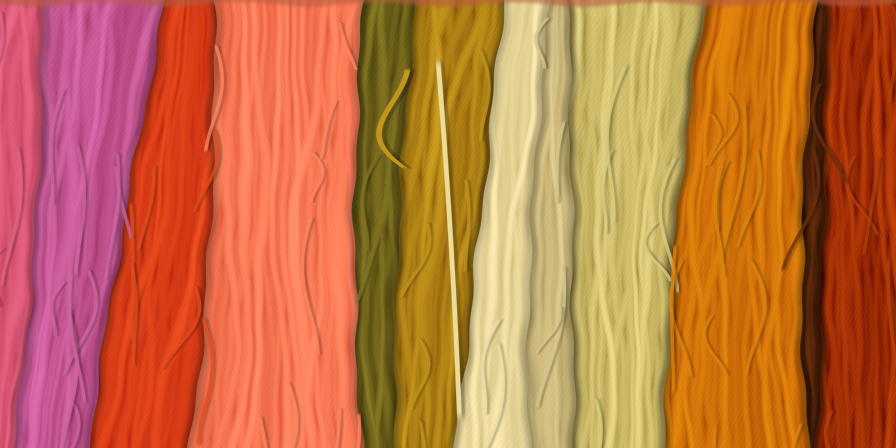
A Shadertoy shader for this texture:

```glsl
// Hanks of dyed yarn hanging side by side, with loose threads and soft shadows.
#define HANKS 12
#define LOOSE 64
#define STRANDS 92.0
#define WANDER 0.55
#define FRAY 0.0022
#define EDGE_SHADOW 0.55
#define THREAD_WIDTH 0.0019
#define TWIST 0.035

// Left edge of each hank at the top, middle and bottom.
const vec3 EDGES[13] = vec3[13](
    vec3(-.03), vec3(.048, .040, .015), vec3(.185, .138, .098),
    vec3(.238, .235, .212), vec3(.406, .396, .404), vec3(.464, .445, .440),
    vec3(.562, .536, .508), vec3(.615, .593, .590), vec3(.634, .638, .640),
    vec3(.788, .755, .743), vec3(.914, .896, .902), vec3(.920, .918, .912),
    vec3(1.04));

const vec3 DYES[12] = vec3[12](
    vec3(.90, .40, .52), vec3(.82, .40, .64), vec3(.90, .30, .12),
    vec3(1.0, .54, .39), vec3(.51, .46, .13), vec3(.76, .59, .11),
    vec3(.95, .89, .67), vec3(.86, .79, .56), vec3(.87, .81, .51),
    vec3(.88, .53, .05), vec3(.42, .19, .05), vec3(.72, .25, .03));

// Contrast between lit strands and the gaps behind them.
const float DEPTHS[12] = float[12](
    .40, .50, .55, .48, .55, .65, .42, .45, .75, .62, .80, .95);

float hash(float n) { return fract(sin(n * 12.9898) * 43758.547); }

// Parabola through the three edge positions.
float edgeAt(int i, float drop) {
    vec3 e = EDGES[i];
    return e.x * (1.0 - drop) * (1.0 - 2.0 * drop)
         + 4.0 * e.y * drop * (1.0 - drop) + e.z * drop * (2.0 * drop - 1.0);
}

float frayedEdge(int i, float drop) {
    float k = float(i) * 2.3;
    return edgeAt(i, drop) + FRAY * (sin(drop * 17.0 + k) + 0.6 * sin(drop * 43.0 - k));
}

// Overlapping layers of rounded strands, from 0 in gaps to 1 on crests.
float strandLight(float s, float drop, float seed) {
    float light = 0.0;
    for (int k = 0; k < 3; k++) {
        float layer = float(k);
        float u = s * STRANDS * (1.0 - 0.22 * layer) + seed * 7.0 + layer * 3.7;
        u += WANDER * sin(drop * (4.0 + layer) + s * 31.0 + seed + layer * 2.0);
        u += 0.3 * sin(drop * 11.0 - s * 53.0 + layer * 4.0);
        u += (layer - 1.0) * drop * 1.3;
        float id = floor(u);
        float across = 2.0 * fract(u) - 1.0;
        float tone = 0.35 + 0.65 * hash(id + seed * 19.0 + layer * 71.0);
        tone *= 0.9 + 0.1 * sin(drop * 7.0 + id * 2.4);
        light = max(light, tone * (1.0 - across * across));
    }
    return light;
}

vec3 dyed(vec3 dye, float depth, float light) {
    return mix(dye, mix(dye * dye * 0.8, dye * 1.07, light), depth + 0.15);
}

vec3 hankColour(int i, float x, float drop, float left, float right) {
    float seed = float(i) + 1.0;
    float s = (x - left) / (right - left) * (EDGES[i + 1].y - EDGES[i].y);
    float light = strandLight(s, drop, seed);
    light += TWIST * sin(drop * 380.0 + s * 1500.0);
    vec3 colour = dyed(DYES[i], DEPTHS[i], light);
    float inside = min(x - left, right - x);
    return colour * (1.0 - EDGE_SHADOW * DEPTHS[i] * (1.0 - smoothstep(0.0, 0.011, inside)));
}

float line(float offset, float halfWidth, float blur) {
    return 1.0 - smoothstep(halfWidth - blur, halfWidth + blur, abs(offset));
}

float span(float q) { return smoothstep(0.0, 0.04, q) * (1.0 - smoothstep(0.96, 1.0, q)); }

vec3 addThread(vec3 colour, vec3 dye, float offset, float width, float mask, float blur) {
    colour *= 1.0 - 0.25 * mask * line(offset - width, width * 1.6, blur * 2.0);
    return mix(colour, dye, mask * line(offset, width, blur));
}

void mainImage(out vec4 fragColor, in vec2 fragCoord) {
    vec2 uv = fragCoord / iResolution.xy;
    float drop = 1.0 - uv.y, blur = 0.8 / iResolution.x;

    // Hanks, each covering whatever lies to its right
    vec3 colour = DYES[0];
    for (int i = 0; i < HANKS; i++) {
        float left = frayedEdge(i, drop), right = frayedEdge(i + 1, drop);
        float cover = smoothstep(-blur, blur, uv.x - left);
        if (cover > 0.0) colour = mix(colour, hankColour(i, uv.x, drop, left, right), cover);
    }

    // Scattered loose threads, dyed like the hank they hang from
    for (int n = 0; n < LOOSE; n++) {
        float k = float(n) * 5.0 + 1.0;
        float ax = hash(k), ay = hash(k + 1.0) * 0.95;
        float q = (drop - ay) / mix(0.10, 0.38, hash(k + 2.0));
        if (q < 0.0 || q > 1.0 || abs(uv.x - ax) > 0.07) continue;
        int home = 0;
        for (int i = 1; i < HANKS; i++) if (ax > edgeAt(i, ay)) home = i;
        float lean = (hash(k + 3.0) - 0.6) * 0.045, bend = (hash(k + 4.0) - 0.5) * 0.03;
        float path = ax + lean * q + bend * sin(q * 4.5);
        float slope = (lean + 4.5 * bend * cos(q * 4.5)) * 8.0;
        float width = THREAD_WIDTH * sqrt(1.0 + slope * slope);
        colour = addThread(colour, DYES[home] * 1.02, uv.x - path, width, 0.75 * span(q), blur);
    }

    // Mustard loop and the long pale thread
    float q = clamp((drop - 0.15) / 0.23, 0.0, 1.0);
    float loopX = 0.455 - 0.032 * sin(3.1416 * pow(q, 1.6));
    colour = addThread(colour, DYES[5], uv.x - loopX, 0.0032, span(q), blur);
    float paleX = 0.483 + 0.045 * drop - 0.014 * drop * drop;
    float pale = span((drop - 0.12) / 0.83);
    colour = addThread(colour, vec3(.93, .86, .60), uv.x - paleX, 0.0027, pale, blur);

    // Rosy rail showing along the top
    float rail = smoothstep(0.982, 0.998, uv.y + 0.005 * sin(uv.x * 41.0));
    colour = mix(colour, vec3(.72, .36, .25), 0.6 * rail);
    fragColor = vec4(clamp(colour, 0.0, 1.0), 1.0);
}
```
